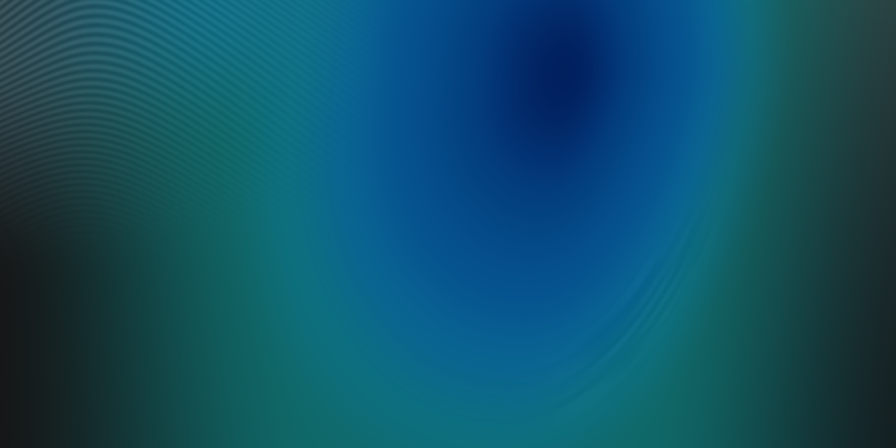
A Shadertoy shader for this background:

```glsl
// A deep blue oval glow on teal that fades to dark side edges, with fine
// wavy hatching in the upper left. A skewed elliptic distance drives a colour
// ramp; edge fades, hatch lines and faint streaks are layered over it.

const vec3 NAVY  = vec3(0.005, 0.125, 0.37);
const vec3 ROYAL = vec3(0.010, 0.225, 0.48);
const vec3 BLUE  = vec3(0.020, 0.325, 0.56);
const vec3 AZURE = vec3(0.035, 0.390, 0.57);
const vec3 TEAL  = vec3(0.050, 0.435, 0.50);
const vec3 GREEN = vec3(0.060, 0.410, 0.41);

float hash(vec2 p) {
    return fract(sin(dot(p, vec2(12.99, 78.23))) * 43758.5);
}

float noise(vec2 p) {
    vec2 cell = floor(p);
    vec2 f = fract(p);
    f = f * f * (3.0 - 2.0 * f);
    float low = mix(hash(cell), hash(cell + vec2(1, 0)), f.x);
    float high = mix(hash(cell + vec2(0, 1)), hash(cell + vec2(1, 1)), f.x);
    return mix(low, high, f.y);
}

// Elliptic distance with its own radius on each side, leaning left below
float glowDistance(vec2 p, vec2 centre) {
    vec2 q = p - centre;
    q.x -= 0.17 * min(q.y, 0.0);
    float radiusX = q.x < 0.0 ? 0.54 : 0.38;
    return length(q / vec2(radiusX, 0.72));
}

vec3 glowRamp(float t) {
    vec3 c = mix(NAVY, ROYAL, smoothstep(0.02, 0.40, t));
    c = mix(c, BLUE, smoothstep(0.25, 0.72, t));
    c = mix(c, AZURE, smoothstep(0.65, 0.92, t));
    c = mix(c, TEAL, smoothstep(0.85, 1.15, t));
    return mix(c, GREEN, smoothstep(1.08, 1.40, t));
}

// Thin lines that rise to a crest and then slope down to the right
float hatch(vec2 p, float frequency) {
    float crest = -0.72 * sqrt((p.x - 0.2) * (p.x - 0.2) + 0.02);
    float bend = 0.02 * sin(9.0 * p.y + 4.0 * p.x);
    return sin(6.2832 * frequency * (p.y - crest + bend));
}

void mainImage(out vec4 fragColor, in vec2 fragCoord) {
    vec2 p = fragCoord / iResolution.y;
    float width = iResolution.x / iResolution.y;
    float fromRight = width - p.x;

    // Central glow
    float t = glowDistance(p, vec2(1.263, 0.835));
    vec3 color = glowRamp(t);

    // Bluer teal along the upper left
    float upperLeft = smoothstep(0.65, 1.0, p.y) * (1.0 - smoothstep(0.5, 0.9, p.x));
    color = mix(color, vec3(0.08, 0.45, 0.57), 0.75 * upperLeft);

    // Dark side edges, greyer toward the top
    vec3 leftShade = mix(vec3(0.085, 0.085, 0.088), vec3(0.20, 0.29, 0.32),
                         smoothstep(0.35, 0.92, p.y));
    vec3 rightShade = mix(vec3(0.08, 0.115, 0.125), vec3(0.17, 0.25, 0.25),
                          pow(p.y, 1.5));
    float leftReach = mix(0.74, 0.52, p.y);
    float rightReach = mix(0.60, 0.42, p.y);
    color = mix(leftShade, color, smoothstep(-0.06, leftReach, p.x));
    color = mix(rightShade, color, smoothstep(-0.07, rightReach, fromRight));

    // Wavy hatching, fading away from the upper left corner
    float hatchFade = smoothstep(0.40, 0.95, p.y) * (1.0 - smoothstep(0.05, 0.95, p.x));
    color += 0.045 * hatchFade * hatch(p, 58.0) * vec3(0.9, 1.0, 1.0);

    // Faint streaks along the lower right rim of the glow
    float rim = smoothstep(0.82, 0.95, t) * (1.0 - smoothstep(1.02, 1.25, t));
    rim *= smoothstep(1.1, 1.4, p.x) * (1.0 - smoothstep(0.4, 0.65, p.y));
    float streak = noise(vec2(t * 45.0, (p.x + p.y) * 5.0)) - 0.5;
    color += 0.035 * rim * streak;

    fragColor = vec4(clamp(color, 0.0, 1.0), 1.0);
}
```
